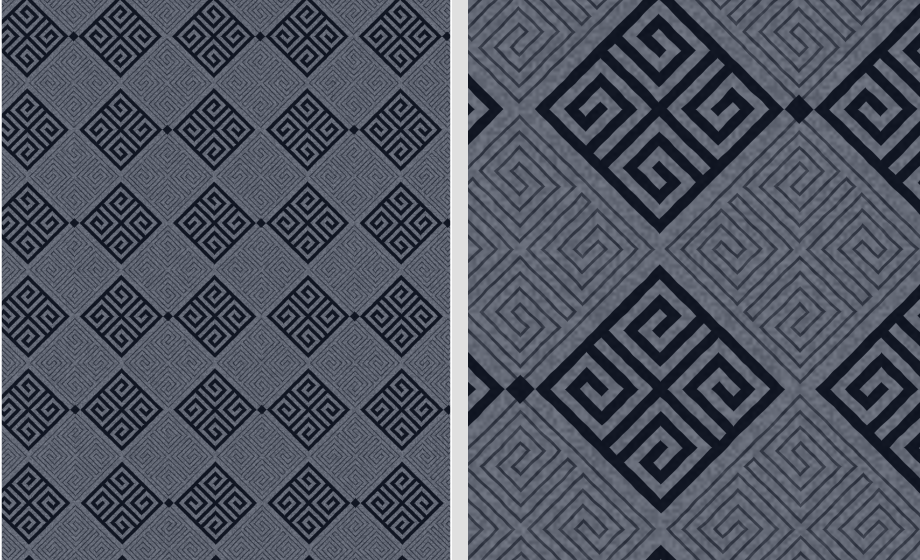
Left: the whole. Right: its middle third, enlarged.
This pattern is drawn by a Shadertoy shader. Its source:

```glsl
const float REPEATS_PER_HEIGHT = 6.0;
const vec2 FIRST_CENTER = vec2(0.289, 5.61);
const float DARK_RADIUS = 0.445;
const float PALE_RADIUS = 0.475;
const float OUTER_EDGE = 4.25;   // key border, in wall spacings
const float WALL_HALF = 0.25;

const vec3 GROUND = vec3(0.395, 0.415, 0.465);
const vec3 CORRIDOR = vec3(0.40, 0.42, 0.47);
const vec3 INK = vec3(0.065, 0.085, 0.135);
const vec3 THIN_INK = vec3(0.17, 0.19, 0.24);

float hash(vec2 p) {
    vec3 q = fract(vec3(p.xyx) * 0.1031);
    q += dot(q, q.yzx + 33.33);
    return fract((q.x + q.y) * q.z);
}

float noise(vec2 p) {
    vec2 i = floor(p), f = fract(p);
    f = f * f * (3.0 - 2.0 * f);
    vec2 e = vec2(0.0, 1.0);
    return mix(mix(hash(i), hash(i + e.yx), f.x),
               mix(hash(i + e.xy), hash(i + e.yy), f.x), f.y);
}

// Coverage of the region where d is negative
float fill(float d, float aa) {
    return 1.0 - smoothstep(-aa, aa, d);
}

// Square-capped distance to an axis-aligned segment
float wall(vec2 p, vec2 a, vec2 b) {
    vec2 q = abs(p - clamp(p, min(a, b), max(a, b)));
    return max(q.x, q.y);
}

// Angular spiral hanging from the top border of one quadrant
float spiral(vec2 p) {
    float d = wall(p, vec2(-1, 2), vec2(-1, -1));
    d = min(d, wall(p, vec2(-1, -1), vec2(1, -1)));
    d = min(d, wall(p, vec2(1, -1), vec2(1, 1)));
    d = min(d, wall(p, vec2(1, 1), vec2(0, 1)));
    return min(d, wall(p, vec2(0, 1), vec2(0, 0)));
}

// Four spirals turned about the centre, with a cross and a border
float greekKey(vec2 p) {
    vec2 q = p.x * p.y >= 0.0 ? abs(p) : abs(p).yx;
    float far = max(q.x, q.y);
    float crossLines = max(min(q.x, q.y), far - 4.0);
    float d = min(abs(far - 4.0), crossLines);
    return min(d, spiral(q - 2.0));
}

// Turn a cell into diamond axes, mirrored on alternate cells
vec2 diamondAxes(vec2 local, float parity, float radius) {
    vec2 r = vec2(local.x + local.y, local.y - local.x);
    r.x *= 1.0 - 2.0 * parity;
    return r * OUTER_EDGE / radius;
}

float cellParity(vec2 id) {
    return mod(id.x + id.y, 2.0);
}

void mainImage(out vec4 fragColor, in vec2 fragCoord) {
    vec2 uv = fragCoord / iResolution.y;
    float aspect = iResolution.x / iResolution.y;
    float pixel = REPEATS_PER_HEIGHT / iResolution.y;

    // Lattice with a slight skew and faintly uneven print edges
    vec2 p = uv * REPEATS_PER_HEIGHT - FIRST_CENTER;
    p.x += 0.004 * p.y;
    p += 0.004 * (vec2(noise(uv * 160.0), noise(uv * 160.0 + 47.0)) - 0.5);

    vec3 color = GROUND;

    // Pale diamonds: outlined key
    vec2 paleId = floor(p);
    vec2 pale = diamondAxes(p - paleId - 0.5, cellParity(paleId), PALE_RADIUS);
    float paleAa = pixel * OUTER_EDGE / PALE_RADIUS;
    float outline = abs(greekKey(pale) - WALL_HALF) - 0.065;
    float fade = mix(0.7, 1.0, noise(uv * 190.0));
    color = mix(color, THIN_INK, fill(outline, paleAa) * fade);

    // Dark diamonds: solid key
    vec2 darkId = floor(p + 0.5);
    vec2 local = p - darkId;
    vec2 dark = diamondAxes(local, cellParity(darkId), DARK_RADIUS);
    float darkAa = pixel * OUTER_EDGE / DARK_RADIUS;
    float inside = max(abs(dark.x), abs(dark.y)) - OUTER_EDGE;
    color = mix(color, CORRIDOR, fill(inside, darkAa));
    color = mix(color, INK, fill(greekKey(dark) - WALL_HALF, darkAa));

    // Small studs between alternate neighbours
    vec2 studId = vec2(floor(p.x), darkId.y);
    vec2 stud = abs(p - studId - vec2(0.5, 0.0));
    float studShape = fill(stud.x + stud.y - 0.052, pixel);
    color = mix(color, INK, studShape * (1.0 - cellParity(studId)));

    // Fine woven grain and a trace of tonal drift
    float grain = noise(uv * 480.0) + 0.4 * noise(uv * vec2(330.0, 390.0)) - 0.7;
    float lightness = dot(color, vec3(0.333));
    color += grain * mix(0.02, 0.10, smoothstep(0.08, 0.4, lightness));
    color *= 1.0 + 0.02 * (noise(uv * 3.0 + 5.0) - 0.5);

    // White trim at the sides
    float margin = min(uv.x, aspect - uv.x);
    color = mix(color, vec3(1.0), fill(margin - 0.003, 0.5 / iResolution.y));
    fragColor = vec4(color, 1.0);
}
```
